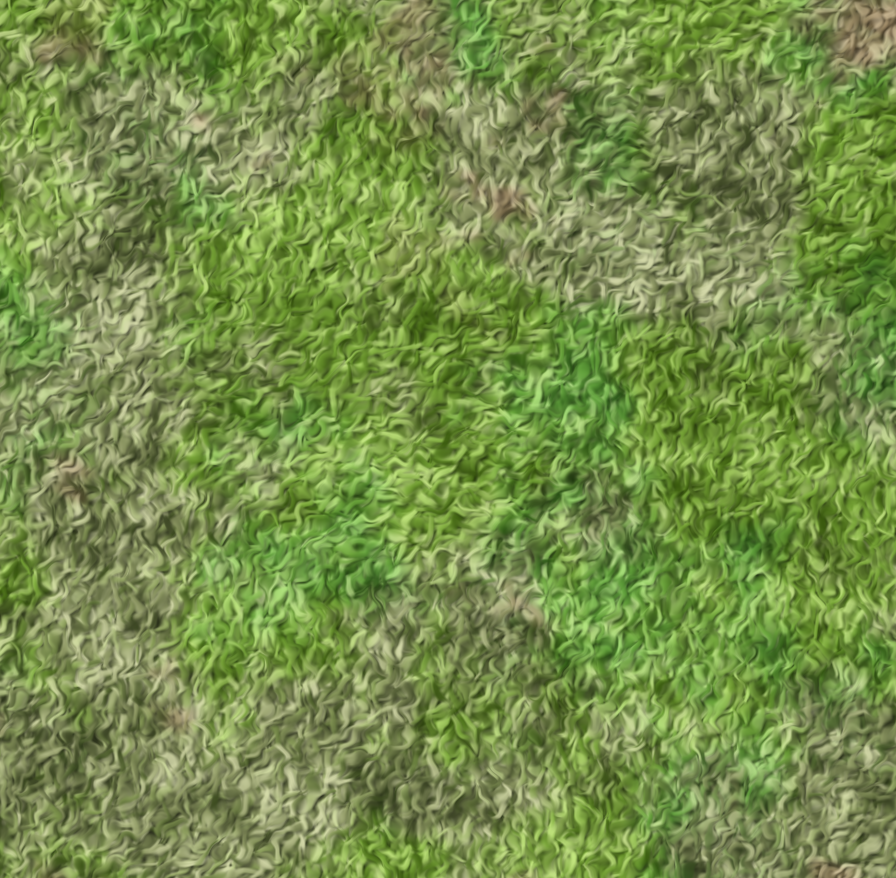
Write a WebGL 2 fragment shader that draws this texture.

```glsl
#version 300 es
precision highp float;
// Sunlit patchy lawn: soft, matted grass blades over lush, dry and bare ground.

uniform vec2 u_resolution;
out vec4 fragColor;

const int LAYERS = 7;
const float CELL = 0.019;

float hash(vec2 p) {
    return fract(sin(dot(p, vec2(127.1, 311.7))) * 43758.5453);
}

float noise(vec2 p) {
    vec2 i = floor(p);
    vec2 f = fract(p);
    f = f * f * (3.0 - 2.0 * f);
    float low = mix(hash(i), hash(i + vec2(1.0, 0.0)), f.x);
    float high = mix(hash(i + vec2(0.0, 1.0)), hash(i + vec2(1.0, 1.0)), f.x);
    return mix(low, high, f.y);
}

float fbm(vec2 p) {
    float sum = 0.0;
    float amplitude = 0.5;
    for (int i = 0; i < 4; i++) {
        sum += amplitude * noise(p);
        p = mat2(1.6, 1.2, -1.2, 1.6) * p + 7.3;
        amplitude *= 0.55;
    }
    return sum / 1.0094;
}

vec3 ramp(vec3 dark, vec3 middle, vec3 light, float tone) {
    return tone < 0.5 ? mix(dark, middle, tone * 2.0)
                      : mix(middle, light, tone * 2.0 - 1.0);
}

// Grass colour from shade to sun, for a given lushness, coolness and bareness
vec3 grassColor(float tone, float lush, float cool, float bare) {
    vec3 dry = ramp(vec3(0.25, 0.29, 0.15), vec3(0.56, 0.60, 0.39),
                    vec3(0.84, 0.86, 0.67), tone);
    vec3 warmGreen = ramp(vec3(0.23, 0.36, 0.05), vec3(0.48, 0.66, 0.22),
                          vec3(0.77, 0.91, 0.50), tone);
    vec3 coolGreen = ramp(vec3(0.14, 0.32, 0.09), vec3(0.37, 0.64, 0.24),
                          vec3(0.65, 0.89, 0.49), tone);
    vec3 soil = ramp(vec3(0.35, 0.29, 0.19), vec3(0.63, 0.55, 0.41),
                     vec3(0.84, 0.77, 0.63), tone);
    vec3 color = mix(dry, mix(warmGreen, coolGreen, cool), lush);
    return mix(color, soil, bare);
}

// Blade-aligned coordinates: x along the curved blade, y across it
vec2 bladeSpace(vec2 p, float angle, float bend) {
    float c = cos(angle);
    float s = sin(angle);
    vec2 q = vec2(c * p.x + s * p.y, c * p.y - s * p.x);
    q.y += bend * q.x * q.x;
    return q;
}

// Soft coverage of a blade that fades towards both ends
float bladeMask(vec2 q, float halfLength, float halfWidth, float blur) {
    float along = clamp(abs(q.x) / halfLength, 0.0, 1.0);
    float side = 1.0 - smoothstep(halfWidth - blur, halfWidth + blur, abs(q.y));
    return side * (1.0 - smoothstep(0.35, 1.0, along));
}

void main() {
    float pixel = 1.0 / u_resolution.y;
    vec2 p = gl_FragCoord.xy * pixel;
    float blur = max(0.0021, 0.7 * pixel);

    // Broad growth patches with ragged borders
    float lush = smoothstep(0.32, 0.66, fbm(p * 7.0 + 3.1));
    float cool = 0.85 * smoothstep(0.45, 0.70, fbm(p * 6.5 + 21.7));
    float bare = smoothstep(0.64, 0.78, fbm(p * 8.0 + 47.3)) * (1.0 - 0.7 * lush);
    float light = fbm(p * 13.0 + 11.9) - 0.5 + 0.55 * (noise(p * 46.0) - 0.5);
    float lean = 0.95 + 1.5 * (noise(p * 7.0 + 5.0) - 0.5);

    // Ripple that mats the blades into irregular tufts
    vec2 ripple = vec2(noise(p * 75.0 + 2.7), noise(p * 75.0 + 61.3)) - 0.5;
    vec2 matted = p + 0.009 * ripple;

    // Shaded ground between the blades
    float groundTone = 0.2 + 0.4 * noise(p * 110.0);
    vec3 color = grassColor(groundTone, lush, cool, bare);

    // Overlapping blades, each with a faint shadow on its lower right side
    for (int layer = 0; layer < LAYERS; layer++) {
        float level = float(layer);
        vec2 shifted = matted / CELL + level * vec2(17.37, 9.61);
        vec2 home = floor(shifted);
        for (int k = 0; k < 9; k++) {
            vec2 cell = home + vec2(float(k % 3), float(k / 3)) - 1.0;
            vec2 seed = cell + level * 31.0;
            vec2 root = cell + vec2(hash(seed), hash(seed + 5.2));
            float angle = lean + 1.9 * (hash(seed + 9.7) - 0.5);
            float bend = 50.0 * (hash(seed + 13.4) - 0.5);
            float halfLength = mix(0.011, 0.019, hash(seed + 17.9));
            float halfWidth = mix(0.0018, 0.0038, hash(seed + 23.3));
            vec2 offset = (shifted - root) * CELL;

            vec2 q = bladeSpace(offset, angle, bend);
            vec2 shadowQ = bladeSpace(offset - vec2(0.003, -0.003), angle, bend);
            float shadow = bladeMask(shadowQ, halfLength, halfWidth, blur * 1.4);
            float mask = bladeMask(q, halfLength, halfWidth, blur);

            float tone = 0.08 + 0.92 * hash(seed + 29.6) + 0.75 * light;
            tone += 0.10 * clamp(q.y / halfWidth, -1.0, 1.0);
            float growth = clamp(lush + 0.6 * (hash(seed + 37.1) - 0.5), 0.0, 1.0);
            vec3 blade = grassColor(clamp(tone, 0.0, 1.0), growth, cool, bare);
            color *= 1.0 - 0.17 * shadow;
            color = mix(color, blade, 0.85 * mask);
        }
    }

    fragColor = vec4(color, 1.0);
}
```
